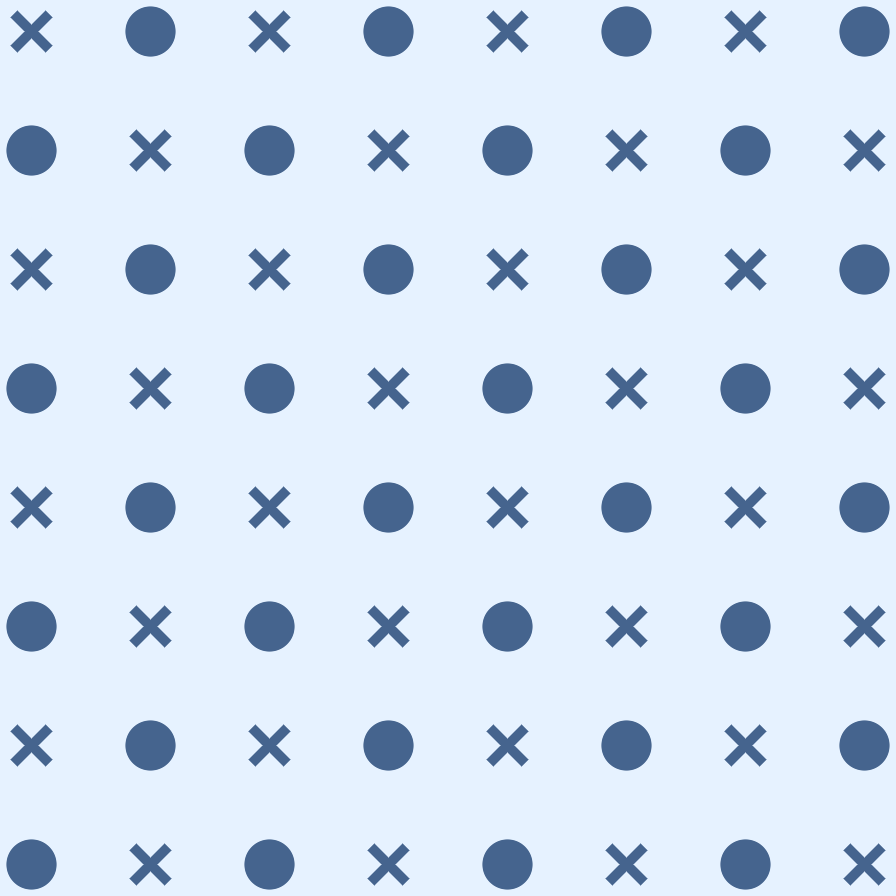
Write a Shadertoy shader that draws this pattern.

```glsl
// Checkerboard of flat blue discs and diagonal crosses on a pale blue ground.
// The canvas is split into square cells; each cell's parity picks the
// distance function of a disc or a cross, which is then filled smoothly.

const float PITCH       = 0.13281;  // spacing between mark centres
const float MARGIN      = 0.03516;  // first centre, from the left and bottom edges
const float DISC_RADIUS = 0.0280;
const vec2  ARM_HALF    = vec2(0.0278, 0.0055);  // half length, half width
const float EDGE_PIXELS = 0.6;      // half width of the smoothed edge

const vec3 GROUND = vec3(0.902, 0.950, 1.000);
const vec3 INK    = vec3(0.270, 0.392, 0.557);

float boxDistance(vec2 p, vec2 halfSize) {
    vec2 d = abs(p) - halfSize;
    return length(max(d, 0.0)) + min(max(d.x, d.y), 0.0);
}

float discDistance(vec2 p) {
    return length(p) - DISC_RADIUS;
}

// Two crossed bars, turned by 45 degrees
float crossDistance(vec2 p) {
    vec2 q = vec2(p.x + p.y, p.y - p.x) * sqrt(0.5);
    return min(boxDistance(q, ARM_HALF), boxDistance(q, ARM_HALF.yx));
}

void mainImage(out vec4 fragColor, in vec2 fragCoord) {
    float canvasSize = min(iResolution.x, iResolution.y);
    vec2 uv = fragCoord / canvasSize;

    // Nearest mark and the position relative to its centre
    vec2 cell = floor((uv - MARGIN) / PITCH + 0.5);
    vec2 local = uv - MARGIN - cell * PITCH;

    // Discs on even cells, crosses on odd cells
    bool isDisc = mod(cell.x + cell.y, 2.0) < 0.5;
    float dist = isDisc ? discDistance(local) : crossDistance(local);

    float edge = EDGE_PIXELS / canvasSize;
    float coverage = 1.0 - smoothstep(-edge, edge, dist);
    fragColor = vec4(mix(GROUND, INK, coverage), 1.0);
}
```
